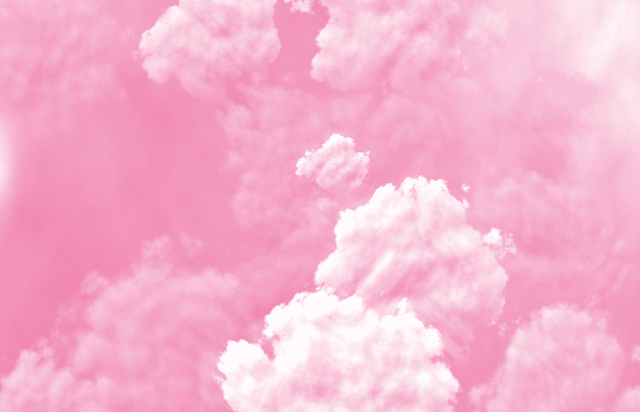
This texture is drawn by a Shadertoy shader. Its source:

```glsl
vec2 hash2(vec2 cell) {
    vec2 h = vec2(dot(cell, vec2(127.1, 311.7)), dot(cell, vec2(269.5, 183.3)));
    return fract(sin(h) * 43758.55);
}

// Soft cellular noise: rounded domes around jittered points, roughly centred on zero
float domes(vec2 p) {
    vec2 cell = floor(p), f = p - cell;
    float sum = 0.0;
    for (int y = -1; y <= 1; y++)
        for (int x = -1; x <= 1; x++) {
            vec2 g = vec2(x, y);
            vec2 d = g + hash2(cell + g) - f;
            sum += exp(-8.0 * dot(d, d));
        }
    return 0.2 * log(sum + 0.01) + 0.21;
}

float billow(vec2 p) {
    float total = 0.0, gain = 1.0;
    for (int i = 0; i < 5; i++) {
        total += gain * domes(p);
        p = mat2(1.68, 1.26, -1.26, 1.68) * p + 5.3;
        gain *= 0.52;
    }
    return total;
}

// Layered sines bend the domes into drifting shapes
vec2 drift(vec2 p) {
    return p + 0.025 * sin(p.yx * 9.0 + vec2(0.0, 1.7))
             + 0.010 * sin(p.yx * 23.0 + vec2(2.1, 0.4));
}

float glowSpot(vec2 p, vec2 centre, vec2 spread) {
    vec2 d = (p - centre) / spread;
    return exp(-dot(d, d));
}

// Hazy sky with wisps
float skyTone(vec2 p) {
    float haze = 0.74 * glowSpot(p, vec2(1.52, 0.92), vec2(0.46, 0.46))
               + 0.34 * glowSpot(p, vec2(0.05, 0.98), vec2(0.36, 0.34))
               + 0.75 * glowSpot(p, vec2(-0.02, 0.58), vec2(0.05, 0.12))
               + 0.10 * glowSpot(p, vec2(0.95, 0.40), vec2(0.50, 0.35));
    float wisps = billow(drift(p) * vec2(6.0, 4.0));
    return 0.07 + haze + wisps * (0.10 + 0.30 * haze);
}

// One cloud: centre in xy, radius in z, brightness in w
float addCloud(float tone, vec2 p, vec4 cloud) {
    vec2 q = (p - cloud.xy) / (cloud.z * vec2(1.0, 0.92));
    if (dot(q, q) > 3.0) return tone;

    vec2 u = drift(p) * (0.22 / cloud.z + 1.0) * 4.6 + cloud.xy * 17.0;
    float height = billow(u);
    float relief = height - billow(u + vec2(-0.14, 0.24));
    float body = 1.0 - length(q) + 0.42 * height;

    float edge = mix(0.42, 0.10, smoothstep(0.4, 0.9, cloud.w));
    float cover = smoothstep(0.0, edge, body) * smoothstep(-1.15, -0.35, q.y);
    float rim = exp(-3.5 * max(body, 0.0));
    float light = 0.56 + 0.32 * dot(q, vec2(-0.3, 0.85)) + 0.26 * rim;
    float shade = cloud.w * (light + 0.48 * relief + 0.14 * height);
    return mix(tone, max(shade, 0.72 * tone), cover);
}

void mainImage(out vec4 fragColor, in vec2 fragCoord) {
    vec2 p = fragCoord / iResolution.y;
    p.x *= 1.5515 * iResolution.y / iResolution.x;
    float tone = skyTone(p);

    // Faint scattered puffs on the right
    for (int i = 0; i < 14; i++) {
        vec2 h = hash2(vec2(i, 3.0)), k = hash2(vec2(i, 8.0));
        vec2 centre = mix(vec2(0.65, 0.12), vec2(1.55, 0.75), h);
        tone = addCloud(tone, p, vec4(centre, 0.09 + 0.08 * k.x, 0.30 + 0.25 * k.y));
    }

    // Main clouds from back to front
    vec4 clouds[12] = vec4[12](
        vec4(0.10, 0.86, 0.24, 0.52), vec4(0.52, 0.91, 0.19, 0.84),
        vec4(0.98, 0.99, 0.27, 0.94), vec4(0.98, 0.63, 0.23, 0.44),
        vec4(1.30, 0.44, 0.22, 0.54), vec4(0.70, 0.58, 0.14, 0.42),
        vec4(0.81, 0.60, 0.085, 0.95), vec4(0.42, 0.16, 0.29, 0.52),
        vec4(0.10, 0.00, 0.18, 0.60), vec4(1.38, 0.06, 0.24, 0.64),
        vec4(1.01, 0.33, 0.25, 0.98), vec4(0.82, 0.01, 0.31, 1.12));
    for (int i = 0; i < 12; i++) tone = addCloud(tone, p, clouds[i]);

    vec3 deepPink = vec3(0.945, 0.53, 0.70);
    vec3 softWhite = vec3(1.0, 0.98, 0.985);
    fragColor = vec4(mix(deepPink, softWhite, clamp(tone, 0.0, 1.0)), 1.0);
}
```
